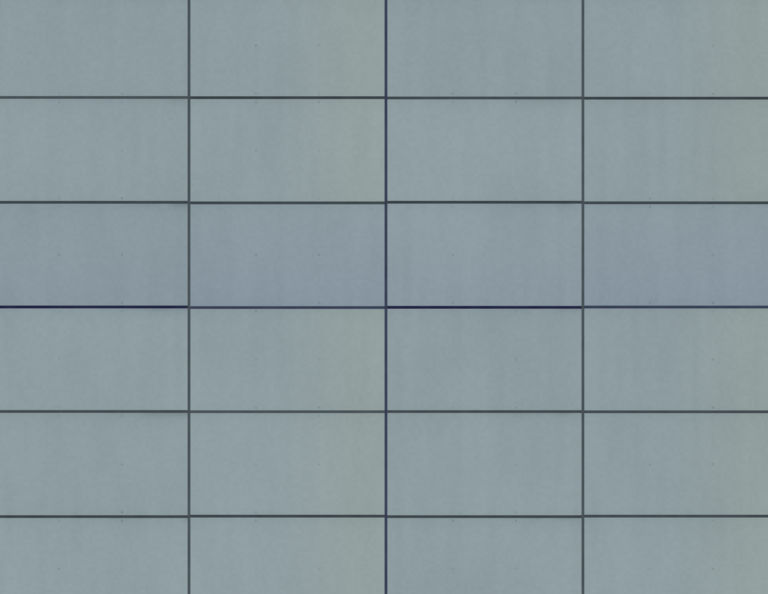
Give the GLSL for this texture, as a Shadertoy shader.

```glsl
const float ASPECT = 1.293;                  // canvas width in canvas heights
const vec2 PANEL = vec2(0.3316, 0.1762);     // joint spacing, in canvas heights
const vec2 FIRST_JOINT = vec2(0.3182, 0.1305);
const float JOINT_CORE = 0.0007;             // half width of the dark line
const float JOINT_SOFT = 0.0031;             // fade on each side of it
const float JOINT_SHIFT = 0.0007;            // uneven mounting of the panels
const float BOLT_RADIUS = 0.0019;
const vec2 BOLT_PLACE = vec2(0.16, 0.46);    // from panel centre, in panels
const float MOTTLE = 0.012;
const float GRAIN = 0.014;
const float PANEL_VARIATION = 0.010;

const vec3 PANEL_COLOR = vec3(0.557, 0.615, 0.636);
const vec3 WARM_TINT = vec3(0.016, 0.012, -0.014);
const vec3 COOL_TINT = vec3(-0.034, -0.034, -0.012);
const vec3 JOINT_GRAY = vec3(0.27, 0.31, 0.33);
const vec3 JOINT_DARK = vec3(0.20, 0.23, 0.25);
const vec3 JOINT_BLUE = vec3(0.21, 0.24, 0.32);
const vec3 JOINT_NAVY = vec3(0.12, 0.13, 0.24);

float hash(vec2 p) {
    vec3 q = fract(vec3(p.xyx) * 0.1031);
    q += dot(q, q.yzx + 33.33);
    return fract((q.x + q.y) * q.z);
}

float noise(vec2 p) {
    vec2 i = floor(p), f = fract(p);
    f = f * f * (3.0 - 2.0 * f);
    return mix(mix(hash(i), hash(i + vec2(1, 0)), f.x),
               mix(hash(i + vec2(0, 1)), hash(i + vec2(1, 1)), f.x), f.y);
}

float fbm(vec2 p) {
    float sum = 0.0, weight = 0.5;
    for (int i = 0; i < 4; i++) {
        sum += weight * noise(p);
        p = p * 2.03 + 17.7;
        weight *= 0.5;
    }
    return sum;
}

float joint(float dist, float pixel) {
    return 1.0 - smoothstep(JOINT_CORE, JOINT_CORE + max(JOINT_SOFT, 1.5 * pixel), dist);
}

// Faint bolts: two columns, at mid height and near both edges of a panel
float bolts(vec2 local, vec2 cell, float pixel) {
    vec2 q = local - 0.5;
    float level = abs(q.y) < 0.25 ? 0.0 : BOLT_PLACE.y;
    vec2 offset = (abs(q) - vec2(BOLT_PLACE.x, level)) * PANEL;
    float seen = hash(cell * 7.0 + sign(q) * (1.0 + level) + 60.0);
    return seen * (1.0 - smoothstep(0.0, BOLT_RADIUS + pixel, length(offset)));
}

vec3 panelSurface(vec2 p, vec2 cell, vec2 local, float pixel) {
    float warmColumn = 1.0 - mod(cell.x, 2.0);
    vec3 color = PANEL_COLOR + PANEL_VARIATION * (hash(cell + 40.0) - 0.5);

    // Warm right ends, and a cool row that darkens downwards
    float coolRow = 1.0 - step(0.5, abs(cell.y - 2.0));
    color += WARM_TINT * warmColumn * smoothstep(0.3, 1.0, local.x) * (1.0 - coolRow);
    color += COOL_TINT * coolRow * (1.0 - 0.75 * local.y) * mix(0.6, 1.0, warmColumn);

    // Stains, vertical streaks and grain
    color += MOTTLE * 2.0 * (fbm(p * 9.0 + 5.0) - 0.47);
    color += MOTTLE * (noise(p * vec2(70.0, 8.0)) - 0.5);
    color += GRAIN * (noise(p * 190.0) - 0.5);

    // Shade below the upper joint, dirt at the right of the cool columns
    float below = (1.0 - local.y) * PANEL.y;
    float dirt = (1.0 - warmColumn) * smoothstep(0.4, 1.0, local.x) * noise(p * 40.0);
    color -= 0.025 * exp(-below / 0.012) + 0.13 * dirt * exp(-below / 0.005);
    color -= 0.012 * exp(-local.y * PANEL.y / 0.008);

    return color - 0.07 * bolts(local, cell, pixel);
}

void mainImage(out vec4 fragColor, in vec2 fragCoord) {
    vec2 p = fragCoord / iResolution.xy * vec2(ASPECT, 1.0);
    float pixel = 1.0 / iResolution.y;

    vec2 grid = (p - FIRST_JOINT) / PANEL;
    vec2 cell = floor(grid);
    vec2 nearest = floor(grid + 0.5);
    vec3 color = panelSurface(p, cell, grid - cell, pixel);

    // Horizontal joints, slightly stepped from column to column
    float shift = JOINT_SHIFT * (2.0 * hash(vec2(cell.x, nearest.y) + 80.0) - 1.0);
    float across = joint(abs((grid.y - nearest.y) * PANEL.y + shift), pixel);
    float coolColumn = mod(cell.x, 2.0);
    float navy = 1.0 - step(0.5, abs(nearest.y - 2.0));
    vec3 acrossColor = mix(JOINT_GRAY, JOINT_DARK, hash(vec2(cell.x, nearest.y) + 20.0));
    acrossColor = mix(acrossColor, mix(JOINT_BLUE, JOINT_NAVY, coolColumn), navy);
    color = mix(color, acrossColor, across * (0.92 + 0.08 * noise(p * 60.0)));

    // Vertical joints, alternating gray and blue
    float down = joint(abs(grid.x - nearest.x) * PANEL.x, pixel);
    vec3 downColor = mix(JOINT_GRAY, JOINT_BLUE, mod(nearest.x, 2.0));
    color = mix(color, downColor, down * (0.92 + 0.08 * noise(p * 50.0 + 9.0)));

    fragColor = vec4(color, 1.0);
}
```
